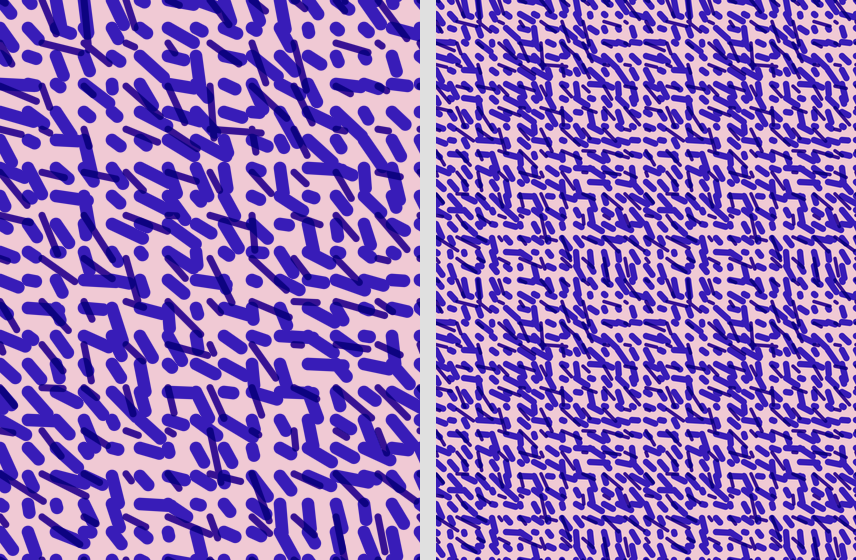
Left, the tile; right, the same tile 2 across and 2 down.
Give the GLSL for this pattern, as a Shadertoy shader.

```glsl
// Two layers of round-capped dashes on pale pink: bold violet ones and a
// coarser grid of thin dark ones that multiply over them. Each dash starts
// at a grid point and heads down-right; cell indices wrap so it tiles.

const vec3 PAPER = vec3(0.94, 0.79, 0.83);
const vec3 VIOLET = vec3(0.22, 0.11, 0.72);
const vec3 DARK_TINT = vec3(0.23, 0.09, 0.70);  // multiplied over both

const vec2 BOLD_GRID = vec2(15.0, 20.0);        // dashes per canvas
const vec2 THIN_GRID = vec2(10.0, 13.0);
const float BOLD_RADIUS = 0.0150;               // in canvas widths
const float THIN_RADIUS = 0.0084;
const vec2 LENGTH_RANGE = vec2(0.12, 1.28);     // in cell widths
const vec2 ANGLE_RANGE = vec2(0.04, 1.50);      // radians below horizontal
const float EDGE = 0.0018;                      // half width of the soft rim

float hash(vec2 p) {
    return fract(sin(dot(p, vec2(127.1, 311.7))) * 43758.545);
}

float segmentDistance(vec2 p, vec2 b) {
    return length(p - b * clamp(dot(p, b) / dot(b, b), 0.0, 1.0));
}

// Distance to the nearest dash axis, in canvas widths.
float dashDistance(vec2 uv, vec2 grid, vec2 canvas, float seed) {
    vec2 cellSize = canvas / grid;
    vec2 home = floor(uv * grid);
    float nearest = 1.0;
    for (int j = -1; j <= 1; j++) {
        for (int i = -1; i <= 1; i++) {
            vec2 cell = home + vec2(i, j);
            vec2 id = mod(cell, grid) + seed;
            float angle = mix(ANGLE_RANGE.x, ANGLE_RANGE.y, hash(id));
            float reach = mix(LENGTH_RANGE.x, LENGTH_RANGE.y, hash(id + 37.3));
            vec2 dash = reach * cellSize.x * vec2(cos(angle), sin(angle));
            vec2 fromStart = uv * canvas - cell * cellSize;
            nearest = min(nearest, segmentDistance(fromStart, dash));
        }
    }
    return nearest;
}

float coverage(float dist, float radius) {
    float soft = max(EDGE, 0.7 / iResolution.x);
    return 1.0 - smoothstep(-soft, soft, dist - radius);
}

void mainImage(out vec4 fragColor, in vec2 fragCoord) {
    vec2 uv = fragCoord / iResolution.xy;
    uv.y = 1.0 - uv.y;                          // dashes run downwards
    vec2 canvas = vec2(1.0, iResolution.y / iResolution.x);

    float bold = coverage(dashDistance(uv, BOLD_GRID, canvas, 3.7), BOLD_RADIUS);
    float thin = coverage(dashDistance(uv, THIN_GRID, canvas, 71.9), THIN_RADIUS);

    vec3 color = mix(PAPER, VIOLET, bold);
    color *= mix(vec3(1.0), DARK_TINT, thin);
    fragColor = vec4(color, 1.0);
}
```
